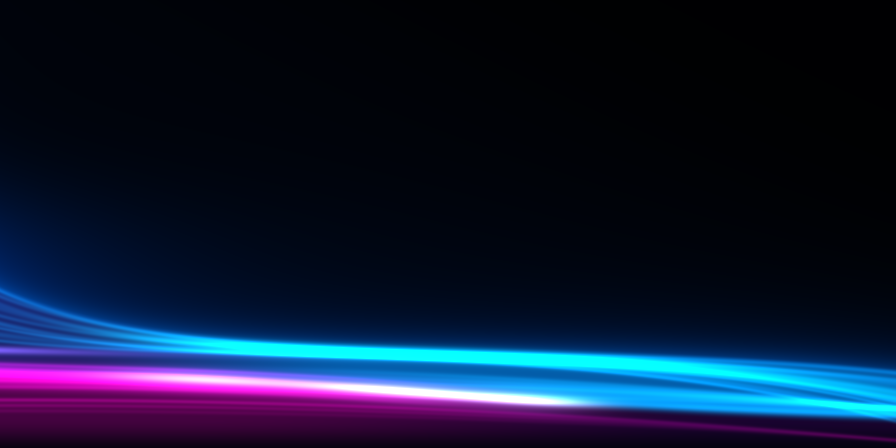
Write a Shadertoy shader that draws this background.

```glsl
float hash(float n) {
    return fract(sin(n * 127.1) * 43758.5453);
}

// Soft line profile: 1 on the line, falling off over the given width
float glow(float d, float width) {
    return exp(-d * d / (width * width));
}

// Ribbon that swoops down from the left and droops at the right
float ribbon(float x, float base, float lift, float droop) {
    return base + lift * exp(-6.5 * x) - droop * x * x * x * x;
}

float magentaPath(float x) {
    return 0.169 - 0.1 * x + 0.006 * sin(6.283 * x);
}

void mainImage(out vec4 fragColor, in vec2 fragCoord) {
    vec2 uv = fragCoord / iResolution.xy;
    float x = uv.x, y = uv.y;
    float top = ribbon(x, 0.215, 0.135, 0.05);
    float magentaY = magentaPath(x);
    float above = max(y - top, 0.0);

    // Night backdrop, darkest at the upper right
    vec3 col = vec3(0.0, 0.012, 0.04) * (1.0 - 0.85 * smoothstep(0.9, 1.8, x + y));

    // Blue haze over the ribbons, taller at the left
    float over = smoothstep(-0.01, 0.01, y - top);
    float leftHaze = exp(-x * 5.0);
    col += over * vec3(0.0, 0.09, 0.26) * exp(-above / (0.075 + 0.07 * leftHaze));
    col += over * vec3(0.0, 0.16, 0.27) * exp(-above / 0.022);
    col += vec3(0.0, 0.05, 0.14) * leftHaze * glow(y - 0.42, 0.17);

    // Blue body between the upper ribbon and the magenta stream
    float body = smoothstep(0.012, -0.012, y - top) * smoothstep(-0.018, 0.015, y - magentaY);
    vec3 bodyColor = mix(vec3(0.09, 0.09, 0.30), vec3(0.01, 0.35, 0.62), smoothstep(0.05, 0.42, x));
    col += body * bodyColor;

    // Plum floor below the magenta stream
    float ground = smoothstep(0.012, -0.02, y - magentaY);
    vec3 plum = mix(vec3(0.27, 0.0, 0.21), vec3(0.10, 0.0, 0.15), smoothstep(0.2, 0.9, x));
    col += ground * plum * smoothstep(-0.02, 0.07, y);

    // Cyan strands: fanned at both ends, gathered in the middle
    for (int i = 0; i < 9; i++) {
        float n = float(i), t = n / 8.0;
        float strandY = ribbon(x, 0.214 - 0.012 * t, 0.135 - 0.10 * t, 0.05 + 0.09 * t);
        strandY += 0.004 * sin(x * 5.0 + 6.283 * hash(n + 2.0));
        float strength = 0.14 + 0.22 * hash(n + 7.0);
        col += vec3(0.02, 0.65, 0.85) * strength * glow(y - strandY, 0.004 + 0.004 * hash(n + 13.0));
    }

    // Bright cyan core
    float coreY = ribbon(x, 0.21, 0.098, 0.092);
    float coreLight = smoothstep(0.02, 0.35, x) * (1.0 - 0.55 * smoothstep(0.6, 1.0, x));
    col += vec3(0.0, 0.6, 0.5) * coreLight * glow(y - coreY, 0.014);

    // Lower blue strands peeling away toward the right
    for (int i = 0; i < 5; i++) {
        float n = float(i);
        float strandY = 0.185 - 0.013 * n - 0.095 * x * x + 0.012 * n * x * x;
        float reveal = smoothstep(0.2 + 0.08 * n, 0.65, x);
        col += vec3(0.03, 0.38, 0.45) * reveal * (0.3 + 0.5 * hash(n + 21.0)) * glow(y - strandY, 0.006);
    }

    // Lavender streak at the left
    float lavenderY = 0.218 - 0.05 * x;
    col += vec3(0.38, 0.25, 0.6) * exp(-x * 6.0) * glow(y - lavenderY, 0.009);

    // Magenta stream with fine filaments
    float magentaFade = 1.0 - smoothstep(0.15, 0.72, x);
    col += vec3(0.65, 0.0, 0.55) * magentaFade * glow(y - magentaY + 0.008, 0.026);
    for (int i = 0; i < 6; i++) {
        float n = float(i);
        float offset = (n - 3.0) * 0.011 * (1.0 - 0.6 * x) + 0.004 * sin(7.0 * x + n);
        col += vec3(0.5, 0.04, 0.42) * magentaFade * (0.2 + 0.6 * hash(n + 31.0))
             * glow(y - magentaY - offset, 0.005);
    }

    // White-hot stretches, then cyan light running out to the right
    float hot = 0.7 * glow(x - 0.22, 0.1) + glow(x - 0.45, 0.12) + 0.8 * glow(x - 0.59, 0.07);
    col += vec3(0.8, 0.85, 0.75) * hot * glow(y - magentaY, 0.010);
    col += vec3(0.25, 0.22, 0.35) * hot * glow(y - magentaY, 0.024);
    col += vec3(0.02, 0.38, 0.5) * smoothstep(0.5, 0.8, x) * glow(y - magentaY - 0.005, 0.01);

    // Thin plum lines sinking across the floor
    for (int i = 0; i < 3; i++) {
        float n = float(i);
        float lineY = 0.107 - 0.012 * n - (0.09 - 0.012 * n) * x * x;
        col += vec3(0.36, 0.0, 0.28) * (0.8 - 0.25 * n) * (1.0 - 0.6 * x) * glow(y - lineY, 0.005);
    }

    fragColor = vec4(clamp(col, 0.0, 1.0), 1.0);
}
```
